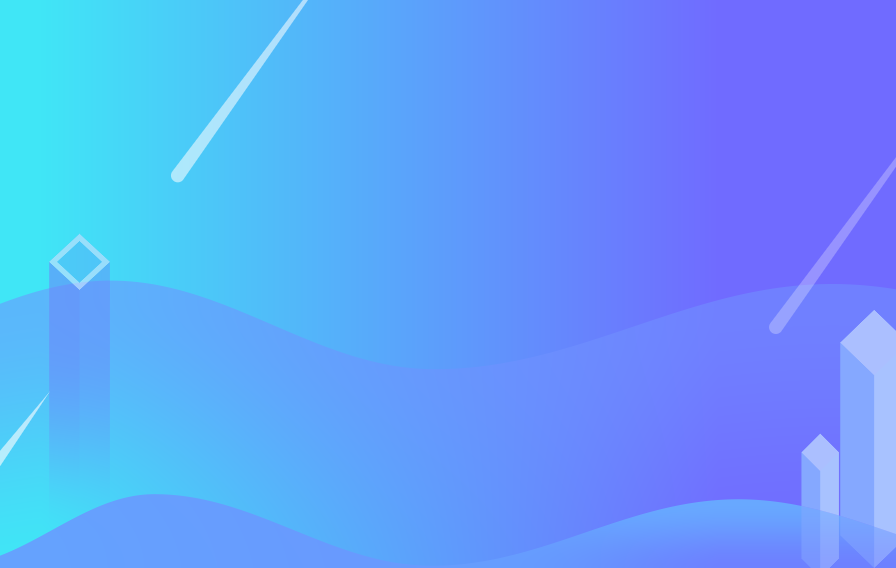
Reproduce this background procedurally as a WebGL 1 fragment shader.

```glsl
precision highp float;
// Cyan to violet sky with two translucent waves, slanted meteors and crystal pillars.
uniform vec2 u_resolution;

// Coverage of a shape: positive distances lie inside, smoothed over a pixel.
float cover(float inside) {
  return clamp(inside * u_resolution.y + 0.5, 0.0, 1.0);
}

// Height of a cosine wave running crest, trough, crest.
float wave(float x, vec2 left, vec2 low, vec2 right, float outerSpan) {
  vec2 crest = x < low.x ? left : right;
  float span = x < left.x ? outerSpan : abs(crest.x - low.x);
  return mix(low.y, crest.y, 0.5 + 0.5 * cos(3.14159 * (x - crest.x) / span));
}

// Streak that tapers from a round head to a thin tail.
float meteor(vec2 p, vec2 head, vec2 tail, float headRadius, float tailRadius) {
  vec2 axis = tail - head;
  float t = clamp(dot(p - head, axis) / dot(axis, axis), 0.0, 1.0);
  return cover(mix(headRadius, tailRadius, t) - length(p - head - axis * t));
}

// Two-sided prism with a rhombic cap: colour in rgb, coverage in a.
vec4 crystal(vec2 q, vec2 size, float len) {
  float rim = size.y * (1.0 - abs(q.x) / size.x);
  float body = min(size.x - abs(q.x), min(rim - q.y, q.y + len + rim));
  vec3 face = mix(vec3(0.52, 0.66, 1.0), vec3(0.66, 0.76, 1.0), cover(q.x));
  vec3 cap = vec3(0.67, 0.75, 1.0);
  return vec4(mix(face, cap, cover(rim - abs(q.y))), cover(body));
}

void main() {
  // One unit is the canvas height.
  vec2 p = gl_FragCoord.xy / u_resolution.y;
  vec3 white = vec3(1.0);

  // Sky
  float across = clamp((p.x - 0.072) / 1.193, 0.0, 1.0);
  vec3 color = mix(vec3(0.25, 0.90, 0.965), vec3(0.44, 0.42, 1.0), across);

  // Back wave, fading towards the bottom
  float backTop = wave(p.x, vec2(0.195, 0.506), vec2(0.765, 0.35), vec2(1.465, 0.5), 0.57);
  float backFade = 0.55 * smoothstep(0.0, 0.48, p.y + 0.5 * (0.506 - backTop));
  color = mix(color, vec3(0.44, 0.57, 1.0), cover(backTop - p.y) * backFade);

  // Meteors
  color = mix(color, white, 0.55 * meteor(p, vec2(0.313, 0.691), vec2(0.556, 1.025), 0.012, 0.003));
  color = mix(color, white, 0.27 * meteor(p, vec2(1.366, 0.424), vec2(1.605, 0.753), 0.012, 0.004));
  color = mix(color, white, 0.60 * meteor(p, vec2(-0.02, 0.167), vec2(0.088, 0.311), 0.010, 0.0));

  // Left pillar: fading glass faces under a rhombic ring
  vec2 q = p - vec2(0.14, 0.539);
  float rim = 0.0494 * (1.0 - abs(q.x) / 0.0535);
  float column = cover(min(0.0535 - abs(q.x), rim - q.y));
  float cap = cover(rim - abs(q.y));
  float glass = mix(mix(0.55, 0.42, cover(q.x)), 0.25, cap);
  color = mix(color, vec3(0.42, 0.52, 0.98), column * glass * smoothstep(0.06, 0.40, p.y));
  float ring = cap - cover(rim - 0.0128 - abs(q.y));
  color = mix(color, white, 0.42 * ring);

  // Front wave, solid on the left and fading downwards on the right
  float frontTop = wave(p.x, vec2(0.272, 0.13), vec2(0.761, 0.004), vec2(1.3, 0.121), 0.36);
  float front = cover(frontTop - p.y);
  float rightward = smoothstep(0.6, 1.2, p.x);
  vec3 frontColor = mix(vec3(0.42, 0.59, 1.0), vec3(0.40, 0.70, 1.0), rightward);
  float frontAlpha = mix(0.85, 0.30 + 0.55 * smoothstep(0.0, 0.12, p.y), rightward);
  color = mix(color, frontColor, front * frontAlpha);

  // Right crystals, dimmed where the front wave covers them
  float clarity = mix(1.0, 0.5, front);
  vec4 small = crystal(p - vec2(1.444, 0.2037), vec2(0.033), 0.187);
  color = mix(color, small.rgb, small.a * clarity);
  vec4 tall = crystal(p - vec2(1.539, 0.397), vec2(0.0597, 0.0576), 0.3395);
  color = mix(color, tall.rgb, tall.a * clarity);

  gl_FragColor = vec4(color, 1.0);
}
```
